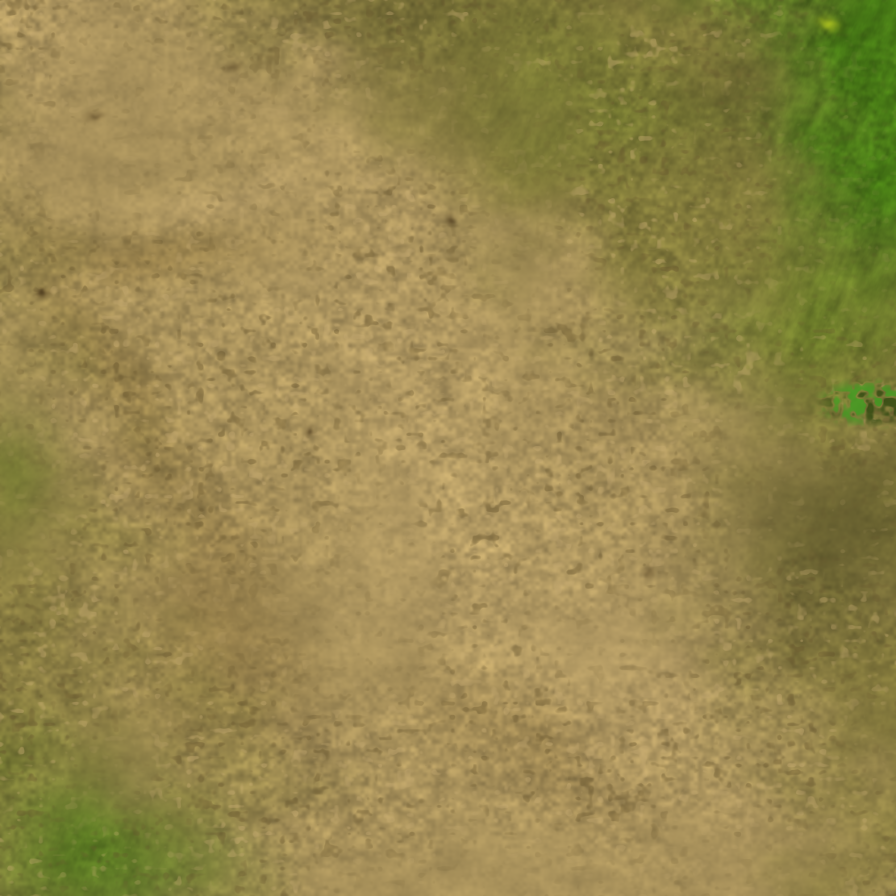
This texture is drawn by a Shadertoy shader. Its source:

```glsl
// Worn sandy path running diagonally between two grassy verges.
// Soft noise-warped patches set the large colours; layered value noise adds
// clustered sand grain, crumbs, grass blades, pebbles and a leaf clump.

const vec3 SAND = vec3(0.660, 0.570, 0.355);
const vec3 PALE_SAND = vec3(0.750, 0.645, 0.430);
const vec3 EARTH = vec3(0.510, 0.420, 0.220);
const vec3 OLIVE = vec3(0.505, 0.470, 0.225);
const vec3 SHADE = vec3(0.365, 0.345, 0.165);
const vec3 MOSS = vec3(0.410, 0.475, 0.155);
const vec3 GRASS = vec3(0.265, 0.475, 0.075);
const vec3 LEAF = vec3(0.250, 0.620, 0.130);
const vec3 PEBBLE = vec3(0.290, 0.220, 0.110);
const vec3 FLOWER = vec3(0.680, 0.760, 0.120);

const float WARP = 0.045;
const float EDGE_BREAKUP = 0.26;
const float GRAIN = 0.250;
const float MOTTLE = 0.140;
const float BLADES = 0.400;
const float CRUMBS = 0.420;

float hash(vec2 p) {
    vec3 q = fract(p.xyx * vec3(0.1031, 0.1030, 0.0973));
    q += dot(q, q.yzx + 33.33);
    return fract((q.x + q.y) * q.z);
}

float noise(vec2 p) {
    vec2 i = floor(p), f = fract(p);
    f = f * f * (3.0 - 2.0 * f);
    return mix(mix(hash(i), hash(i + vec2(1, 0)), f.x),
               mix(hash(i + vec2(0, 1)), hash(i + 1.0), f.x), f.y);
}

float fbm(vec2 p) {
    float sum = 0.0, amp = 0.5;
    for (int i = 0; i < 4; i++) {
        sum += amp * noise(p);
        p = mat2(1.6, 1.2, -1.2, 1.6) * p + 17.3;
        amp *= 0.5;
    }
    return sum / 0.9375;
}

// Gaussian ellipse turned by an angle in radians.
float patchAt(vec2 p, vec2 centre, vec2 radius, float angle) {
    float c = cos(angle), s = sin(angle);
    vec2 d = mat2(c, -s, s, c) * (p - centre) / radius;
    return exp(-dot(d, d));
}

void mainImage(out vec4 fragColor, in vec2 fragCoord) {
    vec2 uv = fragCoord / iResolution.xy;
    vec2 p = uv + WARP * (vec2(fbm(uv * 7.0), fbm(uv * 7.0 + 40.0)) - 0.5) * 2.0;
    float breakup = EDGE_BREAKUP * (fbm(uv * vec2(11.0, 15.0) + 23.0) - 0.5);

    // Bare path: pale centre line and brown worn bands.
    vec3 col = SAND;
    col = mix(col, PALE_SAND, 0.42 * patchAt(p, vec2(0.47, 0.50), vec2(0.12, 0.36), 0.35));
    col = mix(col, PALE_SAND, 0.40 * patchAt(p, vec2(0.72, 0.23), vec2(0.17, 0.13), -0.5));
    col = mix(col, PALE_SAND, 0.25 * patchAt(p, vec2(0.05, 0.97), vec2(0.18, 0.10), 0.0));
    col = mix(col, PALE_SAND, 0.45 * patchAt(p, vec2(0.25, 0.775), vec2(0.08, 0.018), 0.05));
    col = mix(col, EARTH, 0.45 * patchAt(p, vec2(0.17, 0.72), vec2(0.14, 0.030), 0.05));
    col = mix(col, EARTH, 0.40 * patchAt(p, vec2(0.13, 0.56), vec2(0.20, 0.035), -0.98));
    col = mix(col, EARTH, 0.45 * patchAt(p, vec2(0.24, 0.29), vec2(0.09, 0.12), 0.0));
    col = mix(col, EARTH, 0.30 * patchAt(p, vec2(0.58, 0.18), vec2(0.13, 0.05), -0.6));

    // Thin dry grass fading in from both verges.
    float rightEdge = 0.87 - 1.15 * max(p.y - 0.5, 0.0) + 0.30 * max(0.3 - p.y, 0.0);
    float leftEdge = 0.27 - 0.50 * max(p.y - 0.1, 0.0);
    float rightVerge = smoothstep(-0.17, 0.18, p.x - rightEdge + breakup);
    float leftVerge = smoothstep(-0.15, 0.19, leftEdge - p.x + breakup);
    col = mix(col, OLIVE, 0.90 * rightVerge);
    col = mix(col, OLIVE, 0.75 * leftVerge);
    col = mix(col, SHADE, 0.45 * patchAt(p, vec2(0.43, 0.97), vec2(0.17, 0.05), 0.0));
    col = mix(col, SHADE, 0.70 * patchAt(p, vec2(0.95, 0.40), vec2(0.13, 0.10), 0.1));
    col = mix(col, PALE_SAND, 0.40 * patchAt(p, vec2(0.72, 0.61), vec2(0.09, 0.020), 0.2));

    // Green growth, densest in the upper right.
    float moss = patchAt(p, vec2(0.93, 0.64), vec2(0.15, 0.08), 0.1)
               + 0.50 * patchAt(p, vec2(0.68, 0.88), vec2(0.16, 0.09), -0.4)
               + 0.60 * patchAt(p, vec2(0.00, 0.46), vec2(0.06, 0.07), 0.0)
               + 0.55 * patchAt(p, vec2(0.01, 0.16), vec2(0.06, 0.03), 0.0);
    moss *= 0.65 + 0.7 * fbm(uv * 22.0 + 61.0);
    col = mix(col, MOSS, 0.85 * min(moss, 1.0));
    float lush = smoothstep(0.78, 0.98, p.x + 0.16 * (p.y - 0.85) + 0.5 * breakup)
               * smoothstep(0.60, 0.80, p.y);
    float corner = 0.70 * patchAt(p, vec2(0.10, 0.03), vec2(0.12, 0.08), -0.3);
    col = mix(col, GRASS, 0.95 * max(lush, corner));
    col = mix(col, SHADE, 0.45 * patchAt(p, vec2(0.83, 0.89), vec2(0.05, 0.09), -0.2));

    // Mottling, horizontal scuffs, clustered grain and slanted blades.
    float green = clamp(lush + corner + 0.6 * moss + 0.3 * rightVerge, 0.0, 1.0);
    float scuffs = fbm(uv * vec2(20.0, 48.0)) - 0.5;
    float grain = 0.55 * noise(uv * vec2(115.0, 145.0)) + 0.45 * noise(uv * 215.0 + 7.0) - 0.5;
    float blades = fbm(vec2(uv.x * 80.0 - uv.y * 28.0, uv.y * 38.0)) - 0.5;
    float rough = smoothstep(0.28, 0.70, fbm(uv * 7.0 + 9.0));
    col *= 1.0 + MOTTLE * (scuffs + 0.9 * (fbm(uv * 26.0) - 0.5));
    col *= 1.0 + GRAIN * (0.45 + 0.95 * rough) * grain + BLADES * green * blades;

    // Dark crumbs and pale chips gathered where the ground is rough.
    float crumb = 0.7 * noise(uv * vec2(85.0, 130.0) + 31.0) + 0.3 * noise(uv * 200.0);
    float bare = (1.0 - 0.8 * lush) * (0.30 + 0.70 * rough);
    col = mix(col, EARTH * 0.78, CRUMBS * bare * smoothstep(0.66, 0.86, crumb));
    col = mix(col, PALE_SAND * 1.05, CRUMBS * bare * smoothstep(0.32, 0.14, crumb));

    // Pebbles with ragged outlines, a leaf clump and a flower.
    vec2 q = uv + 0.004 * (vec2(noise(uv * 140.0), noise(uv * 140.0 + 50.0)) - 0.5);
    float stones = patchAt(q, vec2(0.047, 0.672), vec2(0.006, 0.005), 0.0)
                 + 0.8 * patchAt(q, vec2(0.503, 0.755), vec2(0.005), 0.0)
                 + 0.7 * patchAt(q, vec2(0.346, 0.518), vec2(0.005), 0.0)
                 + 0.6 * patchAt(q, vec2(0.105, 0.870), vec2(0.010, 0.005), 0.2)
                 + 0.5 * patchAt(q, vec2(0.260, 0.925), vec2(0.009, 0.005), 0.3)
                 + 0.5 * patchAt(q, vec2(0.724, 0.361), vec2(0.006), 0.0);
    col = mix(col, PEBBLE, 0.85 * min(stones, 1.0));
    float clump = smoothstep(0.20, 0.75, patchAt(uv, vec2(0.970, 0.550), vec2(0.055, 0.026), 0.0));
    float leaves = 0.7 * noise(uv * vec2(105.0, 125.0) + 5.0) + 0.3 * noise(uv * 210.0);
    col = mix(col, GRASS * 0.55, 0.70 * clump * smoothstep(0.50, 0.28, leaves));
    col = mix(col, LEAF, 0.80 * clump * smoothstep(0.48, 0.68, leaves));
    col = mix(col, FLOWER, 0.85 * patchAt(q, vec2(0.925, 0.973), vec2(0.011, 0.007), -0.3));

    fragColor = vec4(clamp(col, 0.0, 1.0), 1.0);
}
```
